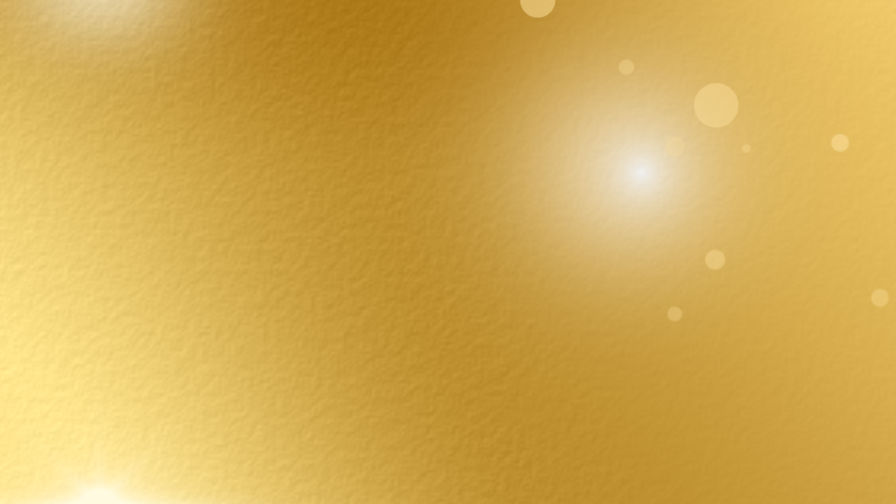
Reproduce this background procedurally as a WebGL 2 fragment shader.

```glsl
#version 300 es
precision highp float;

uniform vec2 u_resolution;
out vec4 fragColor;

// Lengths are in canvas heights
const vec3 SHADE_LOW  = vec3(0.74, 0.56, 0.18);
const vec3 SHADE_TOP  = vec3(0.68, 0.48, 0.10);
const vec3 LEFT_GOLD  = vec3(1.00, 0.90, 0.55);
const vec3 RIGHT_GOLD = vec3(0.94, 0.79, 0.42);
const vec3 HALO_COLOR = vec3(0.94, 0.85, 0.68);
const vec3 CORE_COLOR = vec3(0.94, 0.94, 0.94);
const vec3 HAZE_COLOR = vec3(0.91, 0.85, 0.69);
const vec3 FLARE_COLOR = vec3(1.00, 0.98, 0.88);
const vec3 BOKEH_COLOR = vec3(0.98, 0.87, 0.60);

const vec2 CORE_POS  = vec2(1.273, 0.657);
const vec2 HALO_POS  = vec2(1.225, 0.670);
const vec2 HAZE_POS  = vec2(0.200, 1.030);
const vec2 FLARE_POS = vec2(0.197, 0.000);
const vec2 LARGE_DISC_POS = vec2(1.421, 0.791);
const vec2 TOP_DISC_POS   = vec2(1.067, 1.000);
const vec2 BOKEH_MIN = vec2(1.20, 0.36);
const vec2 BOKEH_MAX = vec2(1.77, 0.98);

const float CORE_SIZE = 0.08;
const float HALO_SIZE = 0.23;
const float GRAIN_SCALE = 75.0;
const float GRAIN_DEPTH = 0.075;
const int RAY_COUNT = 3;
const int BOKEH_COUNT = 7;

float hash(vec2 p) {
    vec3 q = fract(vec3(p.xyx) * 0.1031);
    q += dot(q, q.yzx + 33.33);
    return fract((q.x + q.y) * q.z);
}

float valueNoise(vec2 p) {
    vec2 cell = floor(p);
    vec2 f = fract(p);
    f = f * f * (3.0 - 2.0 * f);
    float low = mix(hash(cell), hash(cell + vec2(1, 0)), f.x);
    float high = mix(hash(cell + vec2(0, 1)), hash(cell + vec2(1, 1)), f.x);
    return mix(low, high, f.y);
}

float paperHeight(vec2 p) {
    return 0.65 * valueNoise(p) + 0.35 * valueNoise(p * 2.1 + 17.0);
}

float gaussian(vec2 offset, float size) {
    return exp(-dot(offset, offset) / (size * size));
}

float disc(vec2 p, vec2 center, float radius, float blur) {
    return 1.0 - smoothstep(radius - blur, radius + blur, length(p - center));
}

// Curved dark fold with a bright slope on either side
vec3 goldSheet(vec2 p, float side) {
    vec3 color = mix(SHADE_LOW, SHADE_TOP, smoothstep(0.6, 1.0, p.y));
    float left = smoothstep(0.0, 1.0, side) * (1.05 - 0.6 * p.y * p.y);
    float right = smoothstep(0.0, 1.1, -side) * (0.55 + 0.45 * p.y);
    color = mix(color, LEFT_GOLD, min(left, 1.0));
    return mix(color, RIGHT_GOLD, right);
}

// Low burst with slanted rays and a thin strip of light
float flare(vec2 q) {
    float light = exp(-length(q * vec2(0.7, 1.0)) / 0.05);
    light += 0.6 * exp(-q.x * q.x / 0.06 - q.y / 0.018);
    for (int i = 0; i < RAY_COUNT; i++) {
        float angle = 0.80 + 0.78 * float(i);
        vec2 dir = vec2(cos(angle), sin(angle));
        float along = max(dot(q, dir), 0.0);
        float across = dot(q, vec2(-dir.y, dir.x));
        light += 0.35 * exp(-across * across / 0.0002 - along / 0.07);
    }
    return min(light, 1.0);
}

float bokeh(vec2 p, float pixel) {
    float light = 0.50 * disc(p, LARGE_DISC_POS, 0.044, pixel);
    light = max(light, 0.55 * disc(p, TOP_DISC_POS, 0.035, pixel));
    for (int i = 0; i < BOKEH_COUNT; i++) {
        float id = float(i) + 1.0;
        vec2 spot = vec2(hash(vec2(id, 3.7)), hash(vec2(id, 9.2)));
        float radius = mix(0.007, 0.022, hash(vec2(id, 5.1)));
        float glow = mix(0.25, 0.6, hash(vec2(id, 7.4)));
        vec2 center = mix(BOKEH_MIN, BOKEH_MAX, spot);
        light = max(light, glow * disc(p, center, radius, pixel * 1.5));
    }
    return light;
}

void main() {
    vec2 p = gl_FragCoord.xy / u_resolution.y;
    float pixel = 1.0 / u_resolution.y;
    float side = 1.11 - 0.62 * p.y + 0.25 * p.y * p.y - p.x;
    vec3 color = goldSheet(p, side);

    // Soft lights
    color = mix(color, HALO_COLOR, 0.62 * gaussian(p - HALO_POS, HALO_SIZE));
    color = mix(color, CORE_COLOR, exp(-length(p - CORE_POS) / CORE_SIZE));
    vec2 hazeOffset = (p - HAZE_POS) * vec2(0.75, 1.0);
    color = mix(color, HAZE_COLOR, 0.9 * gaussian(hazeOffset, 0.13));

    // Embossed paper, stronger on the left slope
    vec2 g = p * GRAIN_SCALE;
    float relief = paperHeight(g + vec2(-0.25, 0.3)) - paperHeight(g);
    color += relief * GRAIN_DEPTH * mix(0.4, 1.0, smoothstep(-0.3, 0.1, side));

    color = mix(color, BOKEH_COLOR, bokeh(p, pixel));
    color = mix(color, FLARE_COLOR, flare(p - FLARE_POS));
    fragColor = vec4(clamp(color, 0.0, 1.0), 1.0);
}
```
